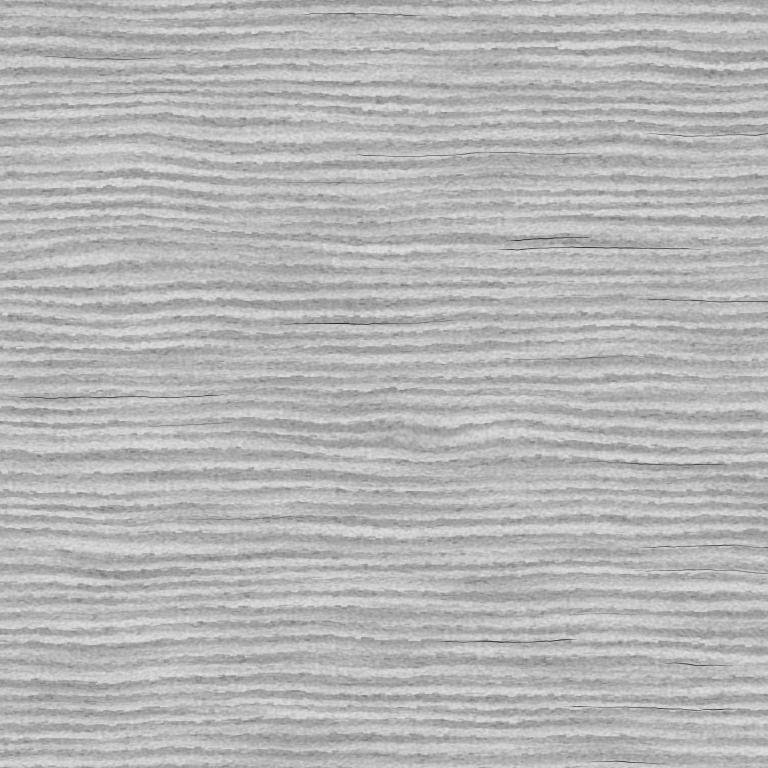
Give the GLSL for this texture, as a Shadertoy shader.

```glsl
// Pale grey wood with fine wavy horizontal grain, a small knot and thin dark cracks.

vec2 hash2(vec2 p) {
    vec3 q = fract(p.xyx * vec3(0.1031, 0.1030, 0.0973));
    q += dot(q, q.yzx + 33.33);
    return fract((q.xx + q.yz) * q.zy);
}

float cornerSlope(vec2 cell, vec2 offset) {
    return dot(hash2(cell) * 2.0 - 1.0, offset);
}

float gradientNoise(vec2 p) {
    vec2 i = floor(p), f = fract(p);
    vec2 u = f * f * f * (f * (f * 6.0 - 15.0) + 10.0);
    vec2 e = vec2(1.0, 0.0);
    return mix(mix(cornerSlope(i, f), cornerSlope(i + e.xy, f - e.xy), u.x),
               mix(cornerSlope(i + e.yx, f - e.yx), cornerSlope(i + e.xx, f - e.xx), u.x), u.y);
}

// One row of flat dashes from -1 to 1 with softened ends, shifted per row.
float dashRow(float x, float row) {
    x += 9.0 * hash2(vec2(row, 3.0)).x;
    float cell = floor(x);
    return 2.0 * mix(hash2(vec2(cell, row)).x, hash2(vec2(cell + 1.0, row)).x,
                     smoothstep(0.35, 0.65, fract(x))) - 1.0;
}

float dashes(vec2 p) {
    float row = floor(p.y);
    return mix(dashRow(p.x, row), dashRow(p.x, row + 1.0), smoothstep(0.25, 0.75, fract(p.y)));
}

// Height measured across the grain: slow waves plus a bulge around the knot.
float grainHeight(vec2 p) {
    float height = p.y + 0.015 * gradientNoise(p * vec2(3.2, 4.0) + 17.0)
                       + 0.007 * gradientNoise(p * vec2(8.0, 11.0) + 41.0);
    vec2 d = p - vec2(0.57, 0.43);
    float bulge = exp(-dot(d * d, vec2(45.0, 200.0)));
    float dip = exp(-dot(d * d, vec2(500.0, 1000.0)));
    return height - 0.009 * bulge * tanh(d.y / 0.025) + 0.008 * dip;
}

// Darkness of long, hair-thin cracks that follow the grain.
float cracks(float x, float height, float pixel) {
    float dark = 0.0;
    float wobble = 0.0018 * gradientNoise(vec2(x * 38.0, height * 9.0))
                 + 0.0010 * gradientNoise(vec2(x * 110.0, height * 20.0));
    for (float i = 0.0; i < 22.0; i++) {
        vec2 place = hash2(vec2(i, 57.0));
        vec2 form = hash2(vec2(i, 23.0));
        float along = (x - place.x) / mix(0.05, 0.20, form.x);
        float taper = max(1.0 - along * along, 0.0);
        float gap = abs(height + wobble - (i + place.y) / 22.0);
        float line = 1.0 - smoothstep(0.0, 0.0005 * taper + 0.7 * pixel, gap);
        float broken = 0.75 + 0.9 * gradientNoise(vec2(x * 24.0, i * 5.3));
        dark = max(dark, line * smoothstep(0.0, 0.4, taper) * broken * mix(0.3, 1.0, form.y));
    }
    return clamp(dark, 0.0, 1.0);
}

void mainImage(out vec4 fragColor, in vec2 fragCoord) {
    vec2 p = fragCoord / iResolution.y;
    float height = grainHeight(p);

    // Short flat fibres break the band edges into small steps.
    float fibre = dashes(vec2(p.x * 115.0, height * 310.0));
    float ragged = height + 0.0017 * fibre
                 + 0.0026 * gradientNoise(vec2(p.x * 45.0, height * 120.0));

    // Flat-topped growth bands, evenly spaced with slight drift.
    float phase = 6.2832 * (49.0 * ragged + 0.9 * gradientNoise(vec2(p.x * 1.7, ragged * 15.0)));
    float band = tanh(1.8 * sin(phase + 0.4 * sin(phase)));
    float strength = 0.9 + 0.7 * gradientNoise(vec2(p.x * 3.0, height * 30.0) + 5.0);
    float tone = 0.078 * band * strength;

    // Thin streaks, fine fibres and broad stains.
    tone += 0.14 * gradientNoise(vec2(p.x * 3.5, ragged * 85.0) + 63.0);
    tone += 0.13 * gradientNoise(vec2(p.x * 7.0, ragged * 180.0) + 33.0);
    tone += 0.020 * fibre + 0.03 * gradientNoise(p * vec2(4.0, 6.0) + 80.0);

    // Soft limits keep the light and dark wood in a narrow range.
    tone = 0.718 + 0.135 * tanh(tone / 0.115);
    tone += 0.11 * gradientNoise(vec2(p.x * 190.0, height * 270.0) + 9.0);

    // Small dark dashes, mostly on the darker bands.
    float fleck = smoothstep(0.62, 0.92, dashes(vec2(p.x * 120.0, height * 340.0) + 120.0));
    tone -= 0.08 * fleck * (0.65 - 0.35 * band);

    tone = mix(clamp(tone, 0.48, 0.86), 0.17, cracks(p.x, height, 1.0 / iResolution.y));
    fragColor = vec4(vec3(tone), 1.0);
}
```
